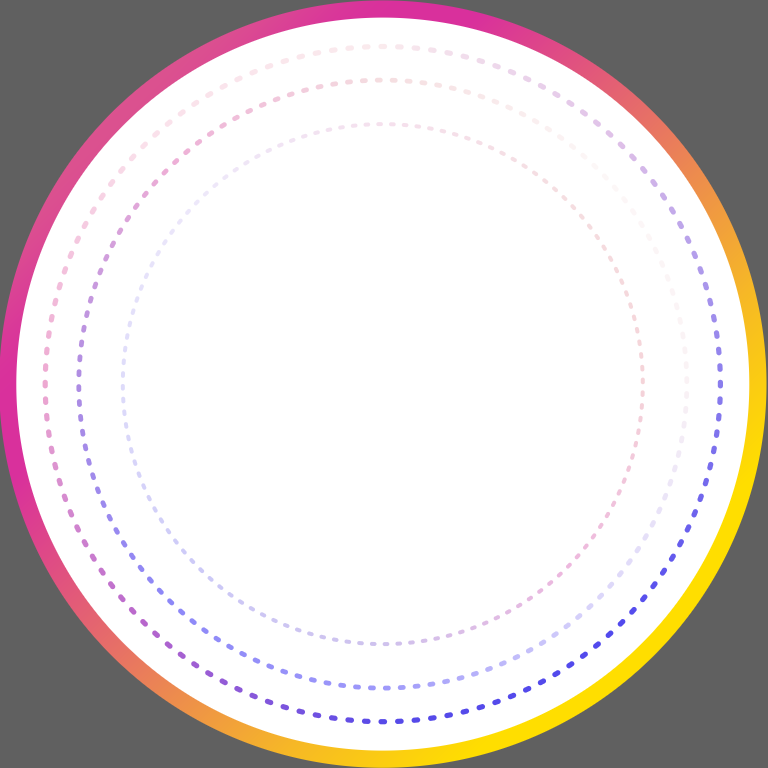
Reproduce this background procedurally as a Shadertoy shader.

```glsl
#define TAU 6.2831853
#define UNIT (1.0 / 768.0)
#define CENTER vec2(-1.2, -0.1)
#define DISC_RADIUS 383.7
#define WHITE_RADIUS 366.5
#define DASH_COUNT 128.0
#define BACKDROP vec3(0.376)

// Coverage of a shape from its signed distance
float cover(float dist, float pixel) {
    return clamp(0.5 - dist / pixel, 0.0, 1.0);
}

// Rim gradient along the falling diagonal, s in -1..1
vec3 rimColor(float s) {
    vec3 magenta = vec3(0.85, 0.19, 0.61);
    vec3 coral = vec3(0.905, 0.44, 0.40);
    vec3 amber = vec3(0.965, 0.72, 0.15);
    vec3 yellow = vec3(1.0, 0.87, 0.0);
    vec3 col = mix(vec3(0.86, 0.32, 0.56), magenta, smoothstep(-1.0, -0.68, s));
    col = mix(col, coral, clamp((s + 0.5) / 0.5, 0.0, 1.0));
    col = mix(col, amber, clamp(s / 0.5, 0.0, 1.0));
    return mix(col, yellow, clamp((s - 0.5) / 0.35, 0.0, 1.0));
}

// Cyclic blend of eight tints, clockwise from the right
vec3 tintAround(vec3 tints[8], float turn) {
    float k = turn * 8.0;
    int i = int(floor(k)) % 8;
    return mix(tints[i], tints[(i + 1) % 8], fract(k));
}

// Round-capped dashes on a circle; size = half length, cap radius
float dashDistance(vec2 p, float turn, float radius, float phase, vec2 size) {
    float cell = fract(turn * DASH_COUNT - phase + 0.5) - 0.5;
    float along = cell * TAU * radius / DASH_COUNT;
    vec2 q = vec2(max(abs(along) - size.x, 0.0), length(p) - radius);
    return length(q) - size.y;
}

void mainImage(out vec4 fragColor, in vec2 fragCoord) {
    float side = min(iResolution.x, iResolution.y);
    float pixel = 1.0 / (side * UNIT);
    vec2 p = (fragCoord - 0.5 * iResolution.xy) * pixel - CENTER;
    float r = length(p);
    float turn = fract(atan(-p.y, p.x) / TAU + 1.0);

    // Rim and white disc
    float slope = (p.x - p.y) / (DISC_RADIUS * sqrt(2.0));
    vec3 col = mix(BACKDROP, rimColor(slope), cover(r - DISC_RADIUS, pixel));
    col = mix(col, vec3(1.0), cover(r - WHITE_RADIUS, pixel));

    // Dash tints, from the outer circle inward
    vec3 outerTints[8] = vec3[8](
        vec3(0.54, 0.49, 0.93), vec3(0.32, 0.29, 0.93),
        vec3(0.34, 0.29, 0.91), vec3(0.72, 0.40, 0.80),
        vec3(0.93, 0.66, 0.82), vec3(0.98, 0.88, 0.92),
        vec3(0.98, 0.92, 0.93), vec3(0.87, 0.75, 0.91));
    vec3 middleTints[8] = vec3[8](
        vec3(0.98, 0.95, 0.96), vec3(0.86, 0.84, 0.98),
        vec3(0.62, 0.60, 0.98), vec3(0.55, 0.53, 0.97),
        vec3(0.68, 0.55, 0.89), vec3(0.93, 0.68, 0.84),
        vec3(0.96, 0.87, 0.88), vec3(0.99, 0.97, 0.97));
    vec3 innerTints[8] = vec3[8](
        vec3(0.96, 0.83, 0.85), vec3(0.93, 0.72, 0.87),
        vec3(0.81, 0.76, 0.93), vec3(0.80, 0.79, 0.97),
        vec3(0.87, 0.86, 0.98), vec3(0.93, 0.91, 0.98),
        vec3(0.96, 0.88, 0.93), vec3(0.96, 0.87, 0.88));

    // Dashed circles
    float outerDash = dashDistance(p, turn, 337.6, 0.0, vec2(1.7, 2.6));
    float middleDash = dashDistance(p, turn, 304.0, -0.27, vec2(1.5, 2.4));
    float innerDash = dashDistance(p, turn, 260.0, -0.25, vec2(1.3, 2.0));
    col = mix(col, tintAround(outerTints, turn), cover(outerDash, pixel));
    col = mix(col, tintAround(middleTints, turn), cover(middleDash, pixel));
    col = mix(col, tintAround(innerTints, turn), cover(innerDash, pixel));

    fragColor = vec4(col, 1.0);
}
```
